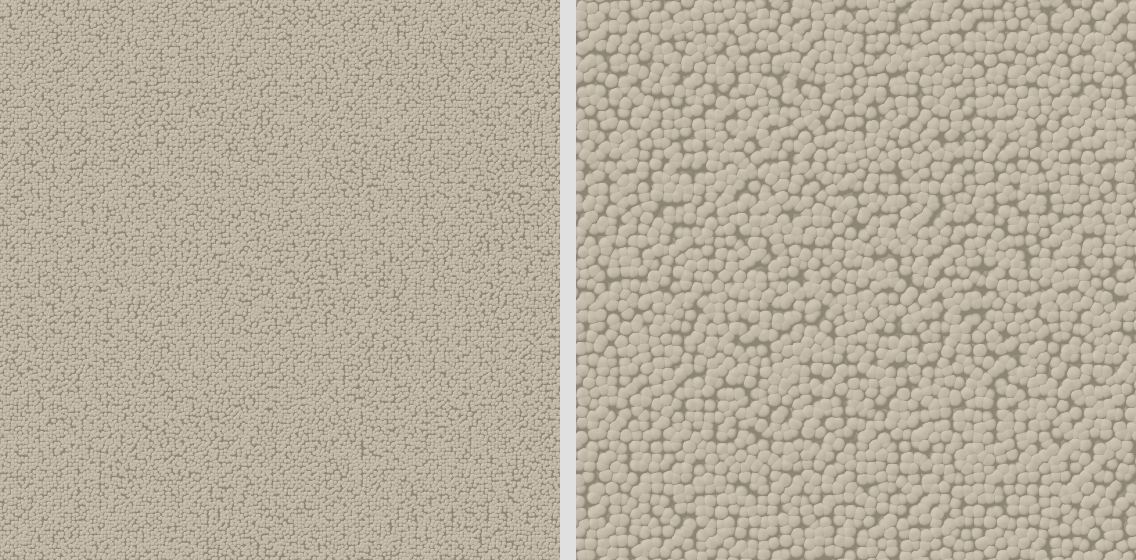
Left: the whole. Right: its middle third, enlarged.
Give the GLSL for this texture, as a WebGL 1 fragment shader.

```glsl
precision highp float;
uniform vec2 u_resolution;

const float GRAINS = 156.0;   // grains across the tile
const float PATCHES = 7.0;    // loose and tight patches across the tile
const float FIBRES = 250.0;   // fine fuzz across the tile
const float RADIUS = 0.74;    // grain radius in cells
const vec3 PIT = vec3(0.575, 0.545, 0.475);
const vec3 CREST = vec3(0.79, 0.75, 0.68);
const vec2 LIGHT_DIR = vec2(-0.6, 0.8);

vec3 hash3(vec2 cell, float period, float seed) {
  vec3 p = fract(vec3(mod(cell, period), seed).xyx * vec3(0.1031, 0.1030, 0.0973) + seed * 0.137);
  p += dot(p, p.yzx + 33.33);
  return fract((p.xxy + p.yzz) * p.zyx);
}

float cornerSlope(vec2 cell, vec2 offset, float period, float seed) {
  float angle = 6.28318 * hash3(cell, period, seed).x;
  return dot(vec2(cos(angle), sin(angle)), offset);
}

// Gradient noise that wraps after "period" cells, about -0.7 to 0.7
float gradientNoise(vec2 p, float period, float seed) {
  vec2 cell = floor(p);
  vec2 f = p - cell;
  vec2 s = f * f * f * (f * (f * 6.0 - 15.0) + 10.0);
  vec2 e = vec2(1.0, 0.0);
  float low = mix(cornerSlope(cell, f, period, seed),
                  cornerSlope(cell + e.xy, f - e.xy, period, seed), s.x);
  float high = mix(cornerSlope(cell + e.yx, f - e.yx, period, seed),
                   cornerSlope(cell + e.xx, f - e.xx, period, seed), s.x);
  return mix(low, high, s.y);
}

// Highest ball at p: offset from its centre and height
vec3 topGrain(vec2 p, float period, float jitter) {
  vec2 home = floor(p);
  vec3 top = vec3(0.0, 0.0, -9.0);
  for (int y = -1; y <= 1; y++) {
    for (int x = -1; x <= 1; x++) {
      vec2 cell = home + vec2(float(x), float(y));
      vec3 rnd = hash3(cell, period, 3.0);
      vec2 offset = p - cell - 0.5 - (rnd.xy - 0.5) * jitter;
      float d2 = dot(offset, offset);
      float height = 0.25 * rnd.z + sqrt(max(RADIUS * RADIUS - d2, 0.0)) - 0.2 * d2;
      if (height > top.z) top = vec3(offset, height);
    }
  }
  return top;
}

// Brightness from pit (0) to crest (1), with shade on the side away from light
float grainTone(vec2 uv, float looseness) {
  vec3 grain = topGrain(uv * GRAINS, GRAINS, mix(0.6, 0.9, looseness));
  float lit = dot(grain.xy, LIGHT_DIR);
  float depth = 1.0 - smoothstep(0.2, 0.75, grain.z + 0.25 * lit);
  return 0.86 + 0.5 * lit - 1.05 * depth;
}

void main() {
  vec2 uv = gl_FragCoord.xy / u_resolution;
  float looseness = clamp(0.5 + 0.6 * gradientNoise(uv * PATCHES, PATCHES, 7.0), 0.0, 1.0);

  // Average sub-samples to smooth the grain edges
  float tone = 0.0;
  for (int j = 0; j < 2; j++) {
    for (int i = 0; i < 2; i++) {
      vec2 shift = (vec2(float(i), float(j)) - 0.5) * 0.5;
      tone += 0.25 * grainTone(uv + shift / u_resolution, looseness);
    }
  }

  tone += 0.18 * gradientNoise(uv * FIBRES, FIBRES, 11.0);
  gl_FragColor = vec4(mix(PIT, CREST, clamp(tone, -0.1, 1.15)), 1.0);
}
```
